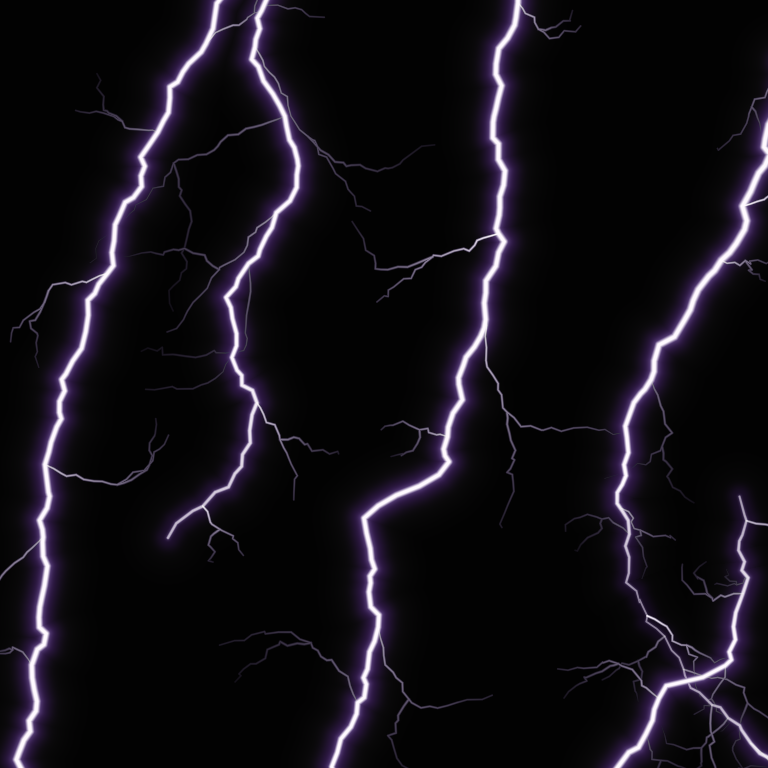
This pattern is drawn by a Shadertoy shader. Its source:

```glsl
// Violet lightning: jagged glowing trunks with thin fading branches on black.
#define TRUNKS 6
#define BRANCHES 6
#define TRUNK_DETAIL 70.0
#define BRANCH_DETAIL 88.0
#define TRUNK_JAG 0.0085
#define BRANCH_JAG 0.0072
#define BRANCH_WIDTH 0.0025
#define GLOW_WIDTH 0.0195
#define HALO_WIDTH 0.042
#define SEED 3.0

const float PI = 3.14159;
const vec3 WHITE = vec3(1.0, 0.98, 1.0);
const vec3 LAVENDER = vec3(0.50, 0.40, 0.66);
const vec3 VIOLET = vec3(0.135, 0.045, 0.235);
const vec3 SMOKE = vec3(0.050, 0.046, 0.050);
const vec3 NIGHT = vec3(0.006);

// Per trunk: start and end of the axis
const vec4 AXIS[TRUNKS] = vec4[TRUNKS](
    vec4(0.312, 1.02, 0.026, -0.02), vec4(0.375, 1.02, 0.240, 0.30),
    vec4(0.695, 1.02, 0.545, -0.02), vec4(1.025, 0.91, 0.830, 0.22),
    vec4(0.964, 0.35, 0.850, -0.02), vec4(0.830, 0.22, 1.010, 0.01));
// Per trunk: bow, wave, ripple and sideways jog
const vec4 BEND[TRUNKS] = vec4[TRUNKS](
    vec4(-0.08, -0.01, 0.008, 0.0), vec4(0.035, -0.01, 0.035, 0.0),
    vec4(-0.01, -0.01, 0.020, -0.11), vec4(-0.05, 0.035, 0.004, 0.0),
    vec4(0.045, 0.0, 0.0, -0.06), vec4(-0.02, 0.0, 0.0, 0.0));
// Per trunk: core radius at start, middle and end
const vec3 RADIUS[TRUNKS] = vec3[TRUNKS](
    vec3(0.0044, 0.0040, 0.0050), vec3(0.0042, 0.0046, 0.0022),
    vec3(0.0048, 0.0048, 0.0040), vec3(0.0046, 0.0070, 0.0014),
    vec3(0.0018, 0.0038, 0.0048), vec3(0.0015, 0.0012, 0.0032));

float hash(float n) {
    return fract(sin(n * 127.1 + 3.7) * 43758.5);
}

// Kink of a bolt at vertex k: slow sines plus a random jolt
vec2 jitter(float k, float seed) {
    vec2 jolt = vec2(hash(k + seed * 31.3), hash(k + seed * 57.7 + 11.0)) - 0.5;
    return 1.1 * jolt + 0.55 * vec2(sin(k * 0.9 + seed), cos(k * 0.6 + seed * 2.0));
}

// Distance to a segment, and position along it
vec2 segment(vec2 p, vec2 a, vec2 b) {
    vec2 ab = b - a;
    float h = clamp(dot(p - a, ab) / dot(ab, ab), 0.0, 1.0);
    return vec2(length(p - a - ab * h), h);
}

float trunkSteps(int i) {
    return floor(distance(AXIS[i].xy, AXIS[i].zw) * TRUNK_DETAIL);
}

vec2 trunkPoint(int i, float k) {
    float t = k / trunkSteps(i);
    vec4 bend = BEND[i];
    vec2 q = mix(AXIS[i].xy, AXIS[i].zw, t);
    q.x += bend.x * sin(PI * t) + bend.y * sin(2.0 * PI * t)
         + bend.z * sin(4.0 * PI * t + 3.64) + bend.w * smoothstep(0.60, 0.68, t);
    return q + TRUNK_JAG * jitter(k, float(i) * 7.3 + SEED);
}

// Nearest distance to a trunk, and position along it; only nearby heights are searched
vec2 trunk(vec2 p, int i) {
    float steps = trunkSteps(i);
    float level = floor((AXIS[i].y - p.y) / (AXIS[i].y - AXIS[i].w) * steps);
    float first = max(level - 6.0, 0.0), last = min(level + 7.0, steps);
    vec2 nearest = vec2(9.0, 0.0), a = trunkPoint(i, first);
    for (float k = first; k < last; k++) {
        vec2 b = trunkPoint(i, k + 1.0), s = segment(p, a, b);
        if (s.x < nearest.x) nearest = vec2(s.x, (k + s.y) / steps);
        a = b;
    }
    return nearest;
}

float branchSteps(vec2 axis) {
    return floor(4.0 + length(axis) * BRANCH_DETAIL);
}

vec2 branchPoint(vec2 root, vec2 axis, float seed, float k) {
    float t = k / branchSteps(axis);
    float bow = (hash(seed + 0.5) - 0.5) * 0.7 * sin(PI * t);
    return root + axis * t + vec2(-axis.y, axis.x) * bow
         + BRANCH_JAG * min(1.0, 4.0 * t) * jitter(k, seed);
}

// Light of a branch, fading to its tip; far points are skipped
float branch(vec2 p, vec2 root, vec2 axis, float seed) {
    if (distance(p, root + 0.5 * axis) > 0.5 * length(axis) + 0.02) return 0.0;
    vec2 nearest = vec2(9.0, 0.0), a = root;
    float steps = branchSteps(axis);
    for (float k = 0.0; k < steps; k++) {
        vec2 b = branchPoint(root, axis, seed, k + 1.0), s = segment(p, a, b);
        if (s.x < nearest.x) nearest = vec2(s.x, (k + s.y) / steps);
        a = b;
    }
    float width = max(BRANCH_WIDTH * mix(1.25, 0.9, nearest.y), 1.2 / iResolution.y);
    return (1.0 - smoothstep(0.0, width, nearest.x)) * mix(1.0, 0.3, nearest.y);
}

void mainImage(out vec4 fragColor, in vec2 fragCoord) {
    vec2 p = fragCoord / iResolution.y;
    float core = 0.0, rim = 0.0, glow = 0.0, halo = 0.0, thin = 0.0;
    for (int i = 0; i < TRUNKS; i++) {
        // Trunk layers
        vec2 n = trunk(p, i);
        vec3 w = RADIUS[i];
        float r = mix(mix(w.x, w.y, n.y), mix(w.y, w.z, n.y), n.y);
        float power = min(1.0, r / 0.0035), spread = 0.5 + 0.5 * power;
        core = max(core, power * (1.0 - smoothstep(0.2 * r, 1.3 * r, n.x)));
        rim = max(rim, power * exp(-pow(n.x / (1.45 * r), 2.0)));
        glow = max(glow, power * exp(-pow(n.x / (GLOW_WIDTH * spread), 2.6)));
        halo = max(halo, power * exp(-pow(n.x / HALO_WIDTH, 2.0)));

        // Branches, each with one weaker fork
        for (int j = 0; j < BRANCHES; j++) {
            float seed = float(i) * 17.0 + float(j) * 3.7 + SEED;
            float at = floor((float(j) + hash(seed)) / float(BRANCHES) * trunkSteps(i));
            vec2 root = trunkPoint(i, at);
            float reach = mix(0.06, 0.33, hash(seed + 3.0)) * (i < 3 ? 1.0 : 0.6);
            if (distance(p, root) > 1.3 * reach + 0.03) continue;
            float side = hash(seed + 1.0) < 0.5 ? -1.0 : 1.0;
            float angle = mix(-1.2, 0.5, hash(seed + 2.0));
            vec2 axis = reach * vec2(side * cos(angle), sin(angle));
            float light = mix(0.4, 1.0, hash(seed + 4.0));
            thin = max(thin, light * branch(p, root, axis, seed));

            vec2 fork = branchPoint(root, axis, seed, floor(0.5 * branchSteps(axis)));
            float turn = angle - 0.9 * sign(hash(seed + 5.0) - 0.4);
            vec2 forkAxis = 0.6 * reach * vec2(side * cos(turn), sin(turn));
            thin = max(thin, 0.65 * light * branch(p, fork, forkAxis, seed + 9.0));
        }
    }
    // Blend from the dark outward glow to the white core
    vec3 color = NIGHT + SMOKE * halo + VIOLET * glow;
    color = mix(color, LAVENDER, 0.75 * rim);
    color = max(color, mix(LAVENDER * 1.3, WHITE, thin) * thin);
    color = mix(color, WHITE, core);
    fragColor = vec4(color, 1.0);
}
```
